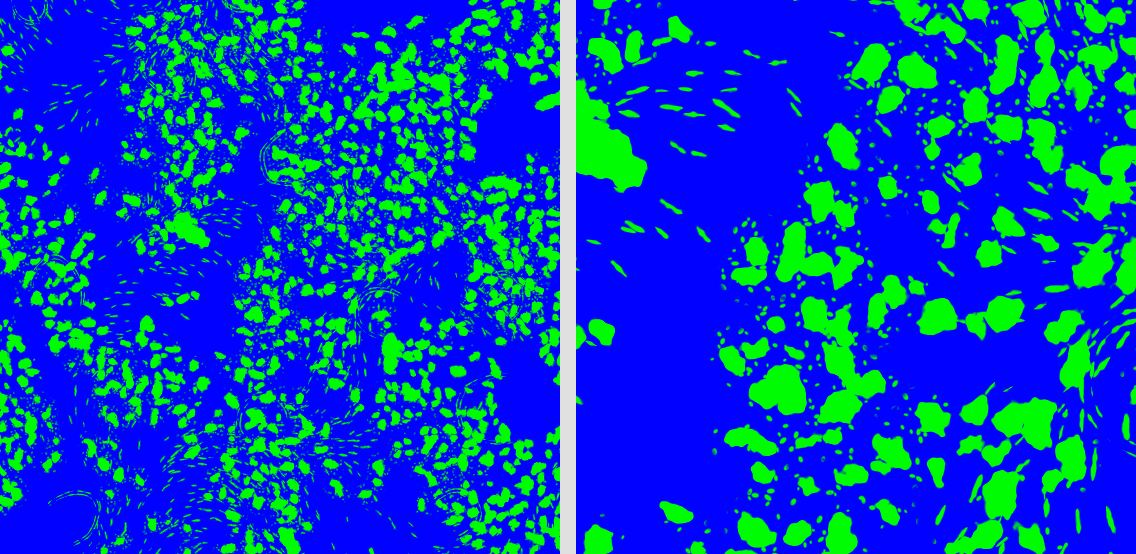
Left, the full canvas; right, a detail of the centre.
A WebGL 2 fragment shader for this texture:

```glsl
#version 300 es
precision highp float;
// Ragged green grains crowd over a blue ground, thinning out into open voids.
// Cellular fields of rotated ellipses give grains, large bodies, fibres and specks;
// noise sets crowding and frays the rims, and broken arcs run between the grains.

uniform vec2 u_resolution;
out vec4 fragColor;

const vec3 GROUND = vec3(0.0, 0.005, 0.995);
const vec3 GRAIN = vec3(0.0, 0.99, 0.01);
const float FAR = 1.0;

vec3 hash3(vec2 p) {
    vec3 q = fract(p.xyx * vec3(0.1031, 0.1030, 0.0973));
    q += dot(q, q.yxz + 33.33);
    return fract((q.xxy + q.yzz) * q.zyx);
}

float valueNoise(vec2 p) {
    vec2 cell = floor(p), f = fract(p);
    f = f * f * (3.0 - 2.0 * f);
    float low = mix(hash3(cell).x, hash3(cell + vec2(1, 0)).x, f.x);
    float high = mix(hash3(cell + vec2(0, 1)).x, hash3(cell + vec2(1, 1)).x, f.x);
    return mix(low, high, f.y);
}

vec2 rotate(vec2 p, float angle) {
    float c = cos(angle), s = sin(angle);
    return vec2(c * p.x + s * p.y, c * p.y - s * p.x);
}

// Slow crowding field, about 0.5 on average
float crowding(vec2 p, float seed) {
    return 0.64 * valueNoise(p * 6.5 + seed) + 0.36 * valueNoise(p * 15.0 + seed + 40.0);
}

// Prevailing direction from layered sines
float flowAngle(vec2 p) {
    return 0.6 + 1.1 * sin(p.x * 7.0 + 2.0 * sin(p.y * 5.0)) + 0.8 * sin(p.y * 11.0 - p.x * 4.0);
}

float ellipseDistance(vec2 p, vec2 radii) {
    float k = length(p / radii) + 1e-4;
    return k * (k - 1.0) / max(length(p / (radii * radii)), 0.01);
}

// Nearest ellipse of a jittered grid; range maps crowding to the chance of presence
float grainField(vec2 p, float size, vec2 radii, float share, vec2 range, float spread, float seed) {
    vec2 home = floor(p / size);
    float d = FAR;
    for (int j = -1; j <= 1; j++) {
        for (int i = -1; i <= 1; i++) {
            vec2 cell = home + vec2(i, j);
            vec3 place = hash3(cell + seed);
            vec3 shape = hash3(cell + seed + 71.7);
            vec2 centre = (cell + 0.5 + 0.9 * (place.xy - 0.5)) * size;
            float chance = share * smoothstep(range.x, range.y, crowding(centre, seed));
            if (place.z < chance) {
                float angle = flowAngle(centre) + spread * (shape.x - 0.5);
                vec2 r = radii * mix(0.55, 1.3, shape.y) * vec2(mix(0.8, 1.2, shape.z), 1.0);
                d = min(d, ellipseDistance(rotate(p - centre, angle), r));
            }
        }
    }
    return d;
}

// Paired thin strands along parts of scattered rings
float arcField(vec2 p, float size, float seed) {
    vec2 home = floor(p / size);
    float d = FAR;
    for (int j = -1; j <= 1; j++) {
        for (int i = -1; i <= 1; i++) {
            vec2 cell = home + vec2(i, j);
            vec3 place = hash3(cell + seed);
            vec3 shape = hash3(cell + seed + 19.3);
            if (place.z < 0.45) {
                vec2 q = p - (cell + 0.2 + 0.6 * place.xy) * size;
                q = rotate(q, shape.x * 6.283) * vec2(1.0, mix(1.0, 1.6, shape.z));
                float ring = length(q) - size * mix(0.18, 0.4, shape.y);
                float strand = abs(abs(ring) - 0.0035) - 0.0012;
                float opening = max(0.0, -0.2 - q.x / max(length(q), 1e-4));
                d = min(d, strand + 0.02 * opening);
            }
        }
    }
    return d;
}

void main() {
    vec2 p = gl_FragCoord.xy / u_resolution.x;
    float pixel = 1.0 / u_resolution.x;

    // Coarse and fine fraying of the rims
    float coarse = valueNoise(p * 125.0) - 0.5;
    float fine = valueNoise(p * 310.0 + 9.0) - 0.5;
    float fray = 0.0065 * coarse + 0.0028 * fine;
    vec2 bent = p + 0.006 * (vec2(valueNoise(p * 32.0), valueNoise(p * 32.0 + 57.0)) - 0.5);

    // Grains and the few large bodies
    float grains = grainField(bent, 0.024, vec2(0.0112, 0.0072), 1.0, vec2(0.31, 0.61), 2.6, 3.0);
    float bodies = grainField(bent, 0.2, vec2(0.036, 0.014), 0.3, vec2(-1.0, 0.0), 3.0, 25.0);
    float d = min(grains, bodies) + fray;

    // Specks close to the grains, fibres in loose patches, broken arcs
    float specks = grainField(p, 0.006, vec2(0.0017, 0.0011), 0.4, vec2(0.35, 0.65), 3.1, 11.0);
    specks = max(specks, 0.3 * (grains - 0.009));
    float fibres = grainField(bent, 0.014, vec2(0.0062, 0.0014), 0.5, vec2(0.5, 0.7), 0.7, 87.0);
    float arcs = arcField(bent, 0.19, 5.0) + 0.006 * max(0.0, coarse + 0.08);
    d = min(d, min(specks, min(fibres, arcs) + 0.0016 * fine));

    float coverage = clamp(0.5 - d / (1.5 * pixel), 0.0, 1.0);
    fragColor = vec4(mix(GROUND, GRAIN, coverage), 1.0);
}
```
